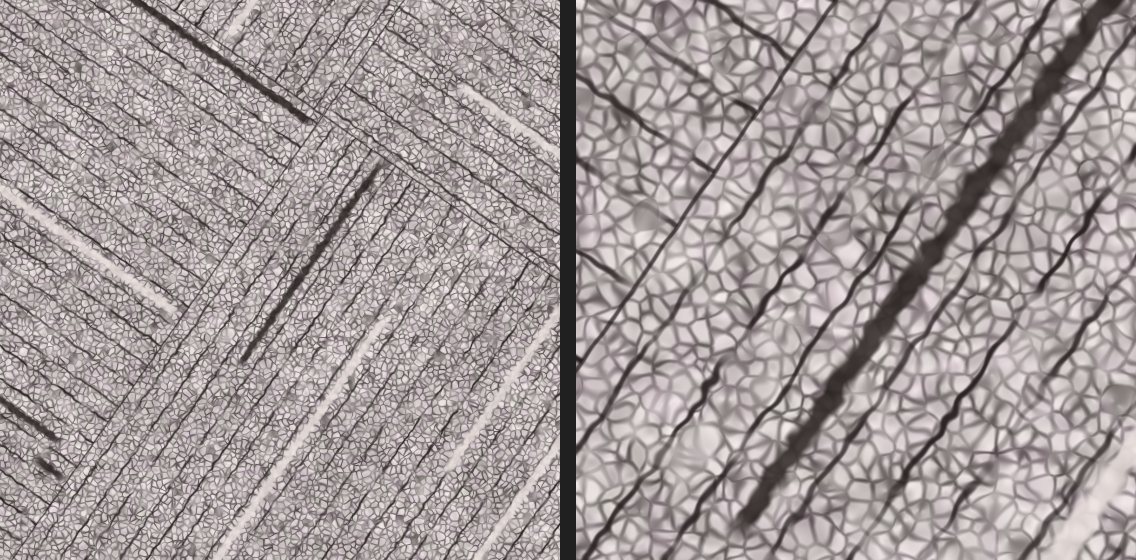
Left: the whole. Right: its middle third, enlarged.
Write a Shadertoy shader that draws this texture.

```glsl
// Loop-pile carpet: four large tiles meet at one corner, ribbed in alternating directions.
// Soft Voronoi cells form the grainy yarn loops; broken grooves, seams and a few pale or
// dark accent yarns are laid over them in each tile's own (across, along) coordinates.

const float ANGLE = radians(55.0);       // direction of the long seam
const vec2 CORNER = vec2(0.577, 0.794);  // where the tiles meet
const float PITCH = 0.0435;              // distance between grooves
const float GROOVE_HALF = 0.0017;
const float SEAM_HALF = 0.0012;
const float PALE_HALF = 0.0070;
const float DARK_HALF = 0.0062;
const float LOOPS = 94.0;                // yarn loops across the canvas
const float LOOP_LIGHT = 0.80;
const float LOOP_SHADE = 0.41;
const float GRAIN = 0.17;                // mottling within and between loops
const vec3 TINT = vec3(0.0, -0.036, -0.034);
const vec3 GROOVE_COLOR = vec3(0.15, 0.12, 0.12);
const vec3 PALE_COLOR = vec3(0.89, 0.85, 0.84);
const vec3 DARK_COLOR = vec3(0.20, 0.17, 0.16);

// Accent yarns: across, start, end, tone (1 pale, 0 dark); signs select the tile.
const int ACCENT_COUNT = 10;
const vec4 ACCENTS[ACCENT_COUNT] = vec4[ACCENT_COUNT](
    vec4(0.299, -1.20, -0.23, 1.0), vec4(0.545, -0.40, -0.01, 1.0),
    vec4(0.680, -0.90, -0.10, 1.0), vec4(0.133, -0.45, -0.01, 0.0),
    vec4(-0.439, -0.90, -0.01, 1.0), vec4(-0.024, -0.80, -0.01, 0.0),
    vec4(-0.747, -0.50, -0.05, 0.0), vec4(0.185, 0.17, 0.80, 1.0),
    vec4(-0.220, 0.016, 0.40, 1.0), vec4(-0.797, -0.07, -0.01, 0.0));

float hash(vec2 p) {
    return fract(sin(dot(p, vec2(127.1, 311.7))) * 43758.5453);
}

float noise(vec2 p) {
    vec2 i = floor(p), f = fract(p);
    f = f * f * (3.0 - 2.0 * f);
    return mix(mix(hash(i), hash(i + vec2(1, 0)), f.x),
               mix(hash(i + vec2(0, 1)), hash(i + vec2(1, 1)), f.x), f.y);
}

// Smooth coverage of a line, from the distance to its centre.
float stroke(float dist, float halfWidth, float soft) {
    return 1.0 - smoothstep(halfWidth - soft, halfWidth + soft, dist);
}

// Yarn loops: x is the gap to the nearest cell border, y a random value per cell.
vec2 loopCells(vec2 p) {
    vec2 cell = floor(p);
    float nearest = 9.0, second = 9.0, id = 0.0;
    for (int y = -1; y <= 1; y++)
    for (int x = -1; x <= 1; x++) {
        vec2 c = cell + vec2(x, y);
        float d = length(c + vec2(hash(c), hash(c + 57.3)) - p);
        if (d < nearest) {
            second = nearest;
            nearest = d;
            id = hash(c + 19.7);
        } else {
            second = min(second, d);
        }
    }
    return vec2(second - nearest, id);
}

vec3 yarn(vec2 uv) {
    vec2 p = uv * LOOPS;
    p += 0.6 * vec2(noise(p * 0.9), noise(p * 0.9 + 31.0));
    vec2 loops = loopCells(p);
    float strength = mix(0.35, 1.15, noise(p * 0.8 + 8.0));
    float shade = (1.0 - smoothstep(0.0, 0.46, loops.x)) * strength;
    float tone = mix(LOOP_LIGHT, LOOP_SHADE, shade) + 0.02;
    tone += GRAIN * (noise(p * 1.7 + 5.0) - 0.5);
    tone += 0.5 * GRAIN * smoothstep(0.0, 0.2, loops.x) * (loops.y - 0.5);
    tone += 0.09 * (noise(uv * 15.0) - 0.5);
    return tone + TINT + 0.03 * (noise(p * 0.8 + 77.0) - 0.5) * vec3(0.4, -0.5, 0.6);
}

void mainImage(out vec4 fragColor, in vec2 fragCoord) {
    vec2 uv = fragCoord / iResolution.xy;
    float soft = 0.7 / min(iResolution.x, iResolution.y);

    // Rotate about the corner; ribs turn by a right angle from tile to tile.
    vec2 dir = vec2(cos(ANGLE), sin(ANGLE));
    vec2 d = uv - CORNER;
    vec2 tilePos = vec2(dot(d, dir), dot(d, vec2(dir.y, -dir.x)));
    vec2 q = tilePos.x * tilePos.y > 0.0 ? tilePos : tilePos.yx;
    float tile = 17.0 * step(0.0, q.x) + 41.0 * step(0.0, q.y);
    float wobble = 0.0048 * (noise(uv * 98.0) - 0.5);

    vec3 color = yarn(uv);

    // Grooves, uneven in position, depth and length.
    float row = (q.x + wobble) / PITCH;
    float id = floor(row) + tile;
    float offset = 0.3 * (hash(vec2(id, 3.0)) - 0.5);
    float groove = stroke(abs(fract(row) - 0.5 - offset) * PITCH, GROOVE_HALF, soft + 0.0008);
    float wear = smoothstep(0.1, 0.55, noise(vec2(q.y * 42.0, id * 7.0)));
    groove *= mix(0.35, 1.0, wear) * mix(0.7, 1.0, hash(vec2(id, 9.0)));
    color = mix(color, GROOVE_COLOR, groove);

    // Accent yarns with fuzzy sides and tapered ends.
    float fuzz = 0.004 * (noise(uv * 150.0) - 0.5);
    for (int i = 0; i < ACCENT_COUNT; i++) {
        vec4 a = ACCENTS[i];
        float halfWidth = mix(DARK_HALF, PALE_HALF, a.w) + fuzz;
        float cover = stroke(abs(q.x - a.x + 0.7 * wobble), halfWidth, soft + 0.0022);
        cover *= smoothstep(a.y - 0.01, a.y + 0.015, q.y) * smoothstep(a.z + 0.01, a.z - 0.015, q.y);
        vec3 accent = mix(DARK_COLOR, PALE_COLOR, a.w) + 0.10 * (noise(uv * 120.0) - 0.5);
        color = mix(color, accent, cover * 0.92);
    }

    // Seams between tiles.
    float seam = min(abs(tilePos.x + 0.3 * wobble), abs(tilePos.y + 0.3 * wobble));
    color = mix(color, GROOVE_COLOR, 0.75 * stroke(seam, SEAM_HALF, soft + 0.0004));

    fragColor = vec4(clamp(color, 0.0, 1.0), 1.0);
}
```
